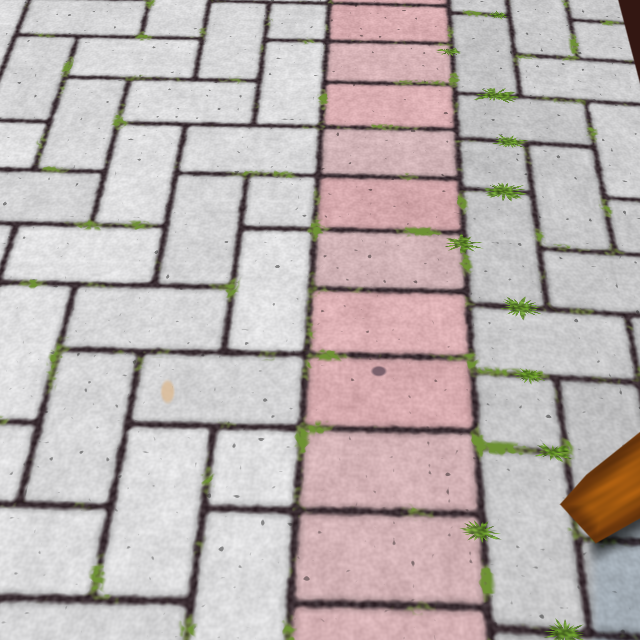
Reproduce this texture procedurally as a Shadertoy shader.

```glsl
#define HORIZON 1.432
#define ROAD_CENTER 0.608
#define UNIT_WIDTH 0.065
#define ROW_SCALE 36.37
#define ROW_START 25.31
#define RIGHT_SHIFT 0.2
#define JOINT 0.036
#define CORNER 0.07
#define WEAR 0.022
#define TUFTS 11

const vec3 GREY = vec3(0.85, 0.85, 0.855), PINK = vec3(0.86, 0.685, 0.70);
const vec3 FADED_PINK = vec3(0.76, 0.67, 0.68), SOIL = vec3(0.22, 0.17, 0.19);
const vec3 MOSS = vec3(0.44, 0.51, 0.25), GRASS = vec3(0.42, 0.63, 0.16);
const vec3 WOOD = vec3(0.62, 0.34, 0.06), DARK_WOOD = vec3(0.33, 0.16, 0.04);
const vec3 BEAM = vec3(0.2, 0.09, 0.07);

float hash(vec2 p) { return fract(sin(dot(p, vec2(127.1, 311.7))) * 43758.5); }

// Gradient noise, about -0.7 to 0.7
float slope(vec2 cell, vec2 f, vec2 o) {
    float a = 6.2832 * hash(cell + o);
    return dot(vec2(cos(a), sin(a)), f - o);
}
float noise(vec2 p) {
    vec2 c = floor(p), f = p - c, s = f * f * f * (f * (f * 6.0 - 15.0) + 10.0);
    return mix(mix(slope(c, f, vec2(0, 0)), slope(c, f, vec2(1, 0)), s.x),
               mix(slope(c, f, vec2(0, 1)), slope(c, f, vec2(1, 1)), s.x), s.y);
}

// Coverage of a shape from its signed distance
float inside(float d, float blur) { return 1.0 - smoothstep(-blur, blur, d); }

// Signed distance to the line a-b, positive on its right
float side(vec2 p, vec2 a, vec2 b) {
    vec2 d = normalize(b - a);
    return dot(p - a, vec2(d.y, -d.x));
}

float roundBox(vec2 p, vec2 halfSize, float r) {
    vec2 q = abs(p) - halfSize + r;
    return length(max(q, 0.0)) + min(max(q.x, q.y), 0.0) - r;
}

// Low and high bounds of the block at p: a centre column between mirrored herringbones
vec4 blockBounds(vec2 p, float right) {
    vec2 c = floor(p);
    if (p.x < 0.0) return vec4(-2, c.y, 0, c.y + 1.0);
    float k = mod(c.x + c.y + right, 4.0);
    if (k < 0.5) return vec4(max(c.x - 1.0, 0.0), c.y, c + 1.0);
    if (k < 1.5) return vec4(c, c + vec2(1, 2));
    if (k < 2.5) return vec4(c - vec2(0, 1), c + 1.0);
    return vec4(c, c + vec2(2, 1));
}

void mainImage(out vec4 fragColor, in vec2 fragCoord) {
    vec2 uv = fragCoord / iResolution.xy;
    float pixel = 1.0 / min(iResolution.x, iResolution.y);

    // Ground plane in block units, rows counted downward
    float depth = 1.0 - uv.y - 0.02 * (uv.x - 0.5) - 0.045 * max(uv.x - 0.74, 0.0) + HORIZON;
    vec2 ground = vec2((uv.x - ROAD_CENTER) / (depth * UNIT_WIDTH), ROW_START - ROW_SCALE / depth);
    float blur = 0.02 + pixel / (depth * UNIT_WIDTH);

    // Block shape
    float right = step(1.0, ground.x);
    vec2 p = vec2(abs(ground.x) - 1.0, ground.y - RIGHT_SHIFT * right);
    float centre = step(p.x, 0.0);
    vec4 box = blockBounds(p, right);
    vec2 local = p - 0.5 * (box.xy + box.zw);
    local.x = mix(local.x, ground.x, centre);
    float d = roundBox(local, 0.5 * (box.zw - box.xy) - JOINT, CORNER);
    d += WEAR * (noise(ground * 4.0) + 0.7 * noise(ground * 13.0));

    // Block face: tone, mottling, pits and worn rim
    float id = hash(box.xy + vec2(40.0 * right, 7.0));
    vec3 pink = mix(PINK, FADED_PINK, 0.7 * smoothstep(0.65, 1.0, id));
    vec3 face = mix(GREY, pink, centre) + 0.06 * (id - 0.5) - 0.07 * right;
    face += 0.05 * noise(ground * 2.3) + 0.06 * noise(ground * 9.0) + 0.05 * noise(ground * 23.0);
    face *= 1.0 - 0.4 * smoothstep(0.44, 0.58, noise(ground * 10.0 + 31.0));
    face *= 1.0 - 0.2 * smoothstep(-0.09, 0.02, d);

    // Stain and dry leaf
    float stain = length((uv - vec2(0.592, 0.42)) * vec2(1.0, 1.5)) - 0.011;
    float leaf = length((uv - vec2(0.262, 0.388)) * vec2(1.7, 1.0)) - 0.017;
    face = mix(face, vec3(0.42, 0.33, 0.38), 0.85 * inside(stain, 0.003));
    face = mix(face, vec3(0.86, 0.73, 0.58), 0.8 * inside(leaf, 0.005));

    // Joints, mossy in patches and along the centre seams
    float seam = inside(abs(p.x) - 0.07, 0.05);
    float patches = noise(ground * 1.9 + 11.0) + 0.3 * noise(ground * 14.0) + 0.12 * seam;
    vec3 joint = mix(SOIL, MOSS, 0.85 * smoothstep(0.12, 0.4, patches)) + 0.12 * noise(ground * 17.0);
    vec3 color = mix(joint, face, inside(d, blur));
    float growth = smoothstep(0.36, 0.5, patches) * smoothstep(-0.07, 0.0, d);
    color = mix(color, mix(MOSS, GRASS, 0.5), growth);

    // Grass tufts along the right seam and its cross joints
    for (int i = 0; i < TUFTS; i++) {
        float n = float(i), onSeam = step(mod(n + 3.0, 4.0), 0.5);
        vec2 q = ground - vec2(mix(1.6 + 0.25 * hash(vec2(n, 5)), 0.97, onSeam), n + RIGHT_SHIFT);
        q.y *= 1.7;
        float size = 0.14 + 0.13 * hash(vec2(n, 2));
        float reach = size * (0.8 + 1.1 * noise(vec2(atan(q.y, q.x) * 5.0, n * 3.7)));
        color = mix(color, GRASS * (0.85 + 0.6 * noise(q * 18.0)), 0.85 * inside(length(q) - reach, blur));
    }

    // Wooden leg with its shade on the ground
    vec2 tip = vec2(0.875, 0.212), foot = vec2(0.931, 0.151), shoulder = vec2(0.916, 0.258);
    float under = side(uv, foot, vec2(1.0, 0.19));
    float upper = max(side(uv, vec2(1.0, 0.325), shoulder), side(uv, shoulder, tip));
    float leg = max(max(side(uv, tip, foot), under), upper);
    float shade = smoothstep(0.91, 0.94, uv.x) * smoothstep(-0.01, 0.0, under);
    color *= mix(vec3(1), vec3(0.84, 0.89, 0.93), shade);
    color *= 1.0 - 0.65 * shade * inside(under - 0.018, 0.018);
    vec3 wood = mix(WOOD, DARK_WOOD, 0.75 * smoothstep(-0.035, -0.005, leg));
    wood *= 1.0 + 0.25 * noise(vec2(under * 90.0, uv.x * 12.0));
    color = mix(color, wood, inside(leg, pixel));

    // Dark beam in the upper corner
    color = mix(color, BEAM, inside(side(uv, vec2(0.966, 1.0), vec2(1.0, 0.87)), pixel));
    fragColor = vec4(clamp(color, 0.0, 1.0), 1.0);
}
```
